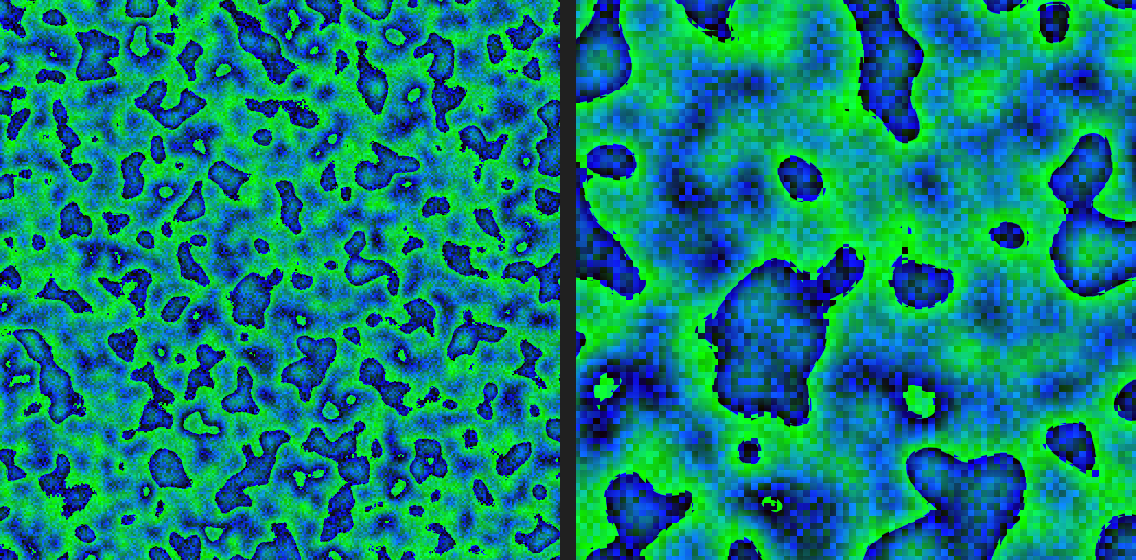
Left: the whole. Right: its middle third, enlarged.
A Shadertoy shader for this texture:

```glsl
// Wrapped wave noise: navy islands and green crests under fine blue grain.
#define WAVES 56
#define LOW_FREQ 5.5
#define FREQ_SPAN 5.5
#define FREQ_FALLOFF 0.55
#define FIELD_MEAN 0.73
#define FIELD_SPREAD 0.33
#define GRAIN_CELLS 256.0
#define FIELD_GRAIN 0.09
#define GREEN_GRAIN 0.16
#define RED_LEVEL 0.05

const float TAU = 6.2831853;
const float GOLDEN_ANGLE = 2.399963;

float hash(vec2 p) {
    vec3 q = fract(vec3(p.xyx) * 0.1031);
    q += dot(q, q.yzx + 33.33);
    return fract((q.x + q.y) * q.z);
}

// Layered sines in spread directions, scaled to unit variance
float waveField(vec2 p) {
    float sum = 0.0, power = 0.0;
    for (int i = 0; i < WAVES; i++) {
        float k = float(i);
        float freq = LOW_FREQ * pow(FREQ_SPAN, (k + 0.5) / float(WAVES));
        float amp = pow(freq, -FREQ_FALLOFF);
        float angle = k * GOLDEN_ANGLE;
        float phase = TAU * hash(vec2(k, 17.0));
        sum += amp * sin(TAU * freq * dot(p, vec2(cos(angle), sin(angle))) + phase);
        power += 0.5 * amp * amp;
    }
    return sum * inversesqrt(power);
}

// Sawtooth whose falling edge has the given width
float smoothSaw(float x, float width) {
    float s = fract(x);
    return min(s, (1.0 - s) / max(width, 1e-4));
}

void mainImage(out vec4 fragColor, in vec2 fragCoord) {
    vec2 uv = fragCoord / min(iResolution.x, iResolution.y);

    // Grain per cell: one for the height, one for each channel
    vec2 cell = floor(uv * GRAIN_CELLS);
    float heightGrain = hash(cell + 211.0) - 0.5;
    float greenGrain = hash(cell + 91.0) - 0.5;
    float blueGrain = hash(cell + 3.0) * 2.0 - 1.0;

    // Height wraps from green crest to navy; its grain roughens the rim
    float height = FIELD_MEAN + FIELD_SPREAD * waveField(uv);
    float level = smoothSaw(height + FIELD_GRAIN * heightGrain, fwidth(height));

    // Blue rises out of the navy edge, then fades towards the green crest
    float blueMean = min(0.42 + 0.55 * level, 1.30 - 1.25 * level);
    float blue = blueMean + blueGrain * mix(0.55, 0.24, level);
    float green = level + GREEN_GRAIN * greenGrain;

    fragColor = vec4(clamp(vec3(RED_LEVEL, green, blue), 0.0, 1.0), 1.0);
}
```
